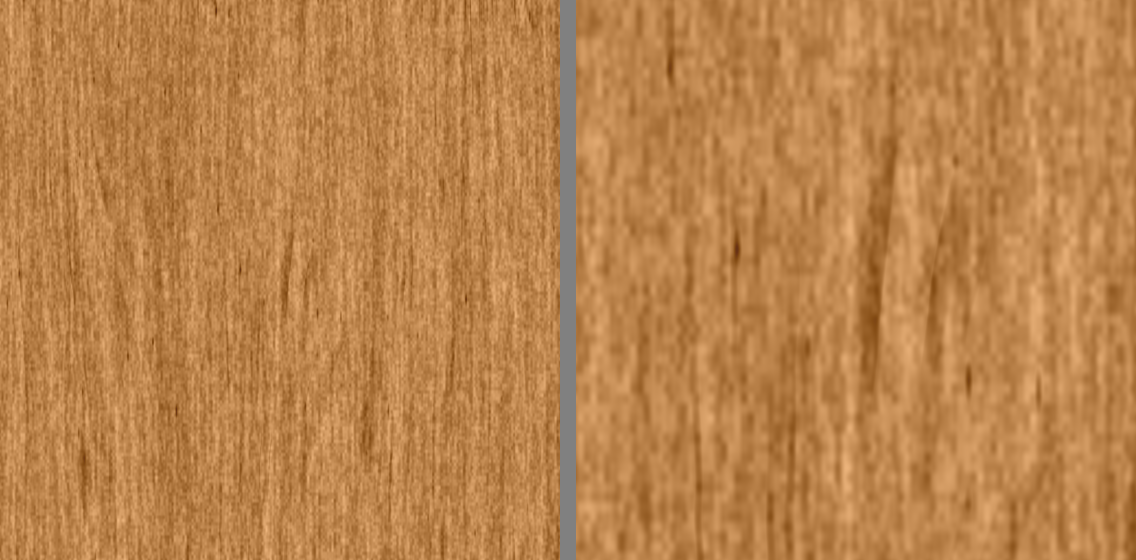
Left, the full canvas; right, a detail of the centre.
Reproduce this texture procedurally as a WebGL 1 fragment shader.

```glsl
precision highp float;
// Flat-sawn honey-brown wood veneer: vertical grain, soft cathedral arches, pores and dark flecks.
uniform vec2 u_resolution;

#define BASE_COLOR vec3(0.736, 0.516, 0.296)
#define DARKEST vec3(0.36, 0.20, 0.08)
#define RING_CONTRAST 0.031
#define STREAK_CONTRAST 0.026
#define FIBER_CONTRAST 0.058
#define PORE_CONTRAST 0.072
#define SPECK_CONTRAST 0.062
#define DARK_LINE_DEPTH 0.16
#define FLECK_DEPTH 0.26
#define FLECK_SHARE 0.08
#define ARCH_HEIGHT 0.14
#define ARCH_WIDTH 0.075

float hash(vec2 p) {
  vec3 q = fract(p.xyx * 0.1031);
  q += dot(q, q.yzx + 33.33);
  return fract((q.x + q.y) * q.z);
}

// Smooth value noise in -1..1
float noise(vec2 p) {
  vec2 i = floor(p), f = fract(p);
  f = f * f * (3.0 - 2.0 * f);
  float low = mix(hash(i), hash(i + vec2(1.0, 0.0)), f.x);
  float high = mix(hash(i + vec2(0.0, 1.0)), hash(i + 1.0), f.x);
  return 2.0 * mix(low, high, f.y) - 1.0;
}

// Growth-ring coordinate: its contours run upright and bend into arches at three hearts
float ringField(vec2 p) {
  float h = p.x + 0.030 * noise(p * vec2(3.0, 1.3) + 17.0);
  h += 0.005 * noise(p * vec2(9.0, 4.0) + 41.0);
  h += 0.0018 * noise(p * vec2(28.0, 42.0) + 83.0);
  for (int i = 0; i < 3; i++) {
    float k = float(i);
    float center = 0.17 + 0.375 * k + 0.02 * noise(vec2(p.y * 2.5, k * 7.0));
    float rise = i == 1 ? smoothstep(0.75, -0.1, p.y) : smoothstep(0.25, 1.1, p.y);
    float dx = (p.x - center) / ARCH_WIDTH;
    h += ARCH_HEIGHT * rise * exp(-dx * dx);
  }
  return h;
}

// Scattered short dark slits, one candidate per jittered cell
float flecks(vec2 p) {
  vec2 grid = vec2(45.0, 14.0);
  vec2 q = p * grid;
  q.y += hash(vec2(floor(q.x), 5.0));
  vec2 id = floor(q);
  float seed = hash(id + 61.0);
  vec2 jitter = 0.5 * (vec2(hash(id + 11.0), hash(id + 29.0)) - 0.5);
  vec2 d = (fract(q) - 0.5 - jitter) / grid;
  float size = mix(0.4, 1.0, hash(id + 97.0));
  float r = length(d / vec2(0.0030, 0.017 * size));
  return step(seed, FLECK_SHARE) * size * smoothstep(1.0, 0.0, r);
}

void main() {
  vec2 p = gl_FragCoord.xy / u_resolution;
  float h = ringField(p);
  float x = p.x + 0.008 * noise(p * vec2(4.0, 1.5) + 7.0);
  float y = p.y;

  // Broad tone and growth rings
  float tone = 0.014 * noise(vec2(x * 9.0, y * 1.0) + 131.0);
  tone += RING_CONTRAST * noise(vec2(h * 50.0, y * 1.0) + 151.0);
  tone += RING_CONTRAST * noise(vec2(h * 120.0, y * 1.6) + 173.0);

  // Straight streaks, long fibers, short pores and specks
  tone += STREAK_CONTRAST * noise(vec2(x * 90.0, y * 2.5) + 211.0);
  tone += FIBER_CONTRAST * noise(vec2(x * 185.0, y * 4.0) + 233.0);
  tone += PORE_CONTRAST * noise(vec2(x * 250.0, y * 55.0) + 257.0);
  tone += SPECK_CONTRAST * noise(p * vec2(256.0, 170.0) + 283.0);

  // Thin dark lines along the rings, broken up by patches, and slits
  float line = noise(vec2(mix(x, h, 0.8) * 130.0, y * 6.0) + 311.0);
  float patches = smoothstep(-0.4, 0.7, noise(p * vec2(40.0, 8.0) + 337.0));
  tone -= DARK_LINE_DEPTH * patches * smoothstep(0.4, 1.0, line);
  tone -= FLECK_DEPTH * flecks(vec2(x, y));

  gl_FragColor = vec4(max(BASE_COLOR + tone, DARKEST), 1.0);
}
```
